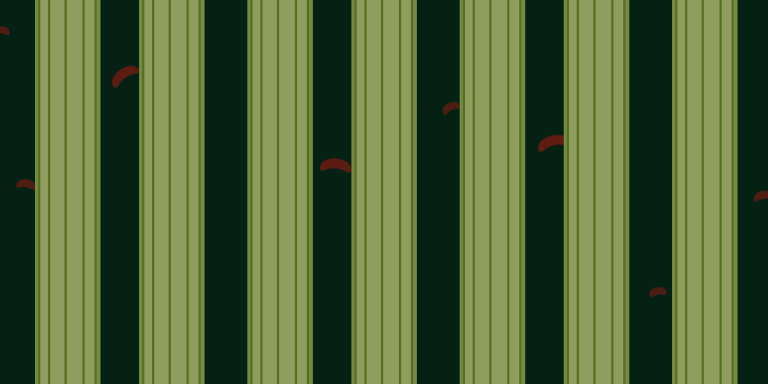
A Shadertoy shader for this pattern:

```glsl
const vec3 GROUND = vec3(0.02, 0.13, 0.08);
const vec3 STRIPE = vec3(0.56, 0.62, 0.37);
const vec3 RIM    = vec3(0.46, 0.54, 0.27);
const vec3 LINE   = vec3(0.34, 0.44, 0.12);
const vec3 RUST   = vec3(0.37, 0.11, 0.07);

// Lengths are fractions of the canvas height
const float FIRST_EDGE   = 0.0911;
const float PITCH        = 0.2765;
const float ODD_SHIFT    = -0.0055;
const float STRIPE_WIDTH = 0.1706;
const float GAP_SHARE    = 0.372;
const float LINE_HALF    = 0.0029;
const float LINES[5] = float[5](0.0109, 0.0367, 0.0799, 0.1266, 0.1578);

const vec2  MARK_LENGTH = vec2(0.019, 0.044);
const vec2  MARK_INSET  = vec2(0.021, 0.042);
const float MARK_BEND   = 0.35;
const float MARK_SOFT   = 0.003;
const float RARE        = 0.1;

float hash(float x) {
    x = fract(x * 0.1031);
    x *= x + 33.33;
    x *= x + x;
    return fract(x);
}

// Coverage of the span from a to b
float band(float x, float a, float b, float px) {
    float d = abs(x - 0.5 * (a + b)) - 0.5 * (b - a);
    return clamp(0.5 - d / px, 0.0, 1.0);
}

// Tilted, arched capsule
float markDistance(vec2 p, float halfLength, float angle) {
    float c = cos(angle), s = sin(angle);
    p = vec2(c * p.x + s * p.y, c * p.y - s * p.x);
    p.y += MARK_BEND * (p.x * p.x / halfLength - 0.3 * halfLength);
    float radius = 0.0057 + 0.17 * halfLength;
    return length(vec2(max(abs(p.x) - halfLength + radius, 0.0), p.y)) - radius;
}

// Rust marks in the gap left of a stripe
float rust(vec2 p, float id) {
    float vigour = hash(id + 4.0);
    float inset = hash(id + 6.0);
    float angle = hash(id + 8.0) - 0.35;
    float height = fract(0.28 + 0.24 * exp2(-4.0 * id) + 0.52 * id - 0.01 * id * id * id);
    float cover = 0.0;
    for (int n = 0; n < 2; n++) {
        // The second mark is small and rare
        bool extra = n == 1;
        bool present = extra ? inset < RARE : vigour > RARE;
        float size = extra ? MARK_LENGTH.x : mix(MARK_LENGTH.x, MARK_LENGTH.y, vigour);
        vec2 center = extra ? vec2(-0.084, fract(height + 0.4))
                            : vec2(-mix(MARK_INSET.x, MARK_INSET.y, inset), height);
        float d = markDistance(p - center, size, angle);
        float strength = mix(0.68, 1.0, sqrt(vigour));
        if (present) cover = max(cover, strength * (1.0 - smoothstep(-MARK_SOFT, MARK_SOFT, d)));
    }
    return cover;
}

void mainImage(out vec4 fragColor, in vec2 fragCoord) {
    float px = 1.0 / iResolution.y;
    vec2 p = fragCoord * px;

    // One gap and one stripe per cell, odd stripes nudged left
    float id = floor((p.x - FIRST_EDGE) / PITCH + GAP_SHARE);
    p.x -= FIRST_EDGE + id * PITCH + ODD_SHIFT * mod(id, 2.0);

    vec3 color = mix(GROUND, RUST, rust(p, id));

    // Stripe with greener rims and uneven lines
    vec3 cloth = mix(RIM, STRIPE, band(p.x, LINES[0], LINES[4], px));
    for (int i = 0; i < 5; i++) {
        cloth = mix(cloth, LINE, band(p.x, LINES[i] - LINE_HALF, LINES[i] + LINE_HALF, px));
    }
    color = mix(color, cloth, band(p.x, 0.0, STRIPE_WIDTH, px));

    fragColor = vec4(color, 1.0);
}
```
